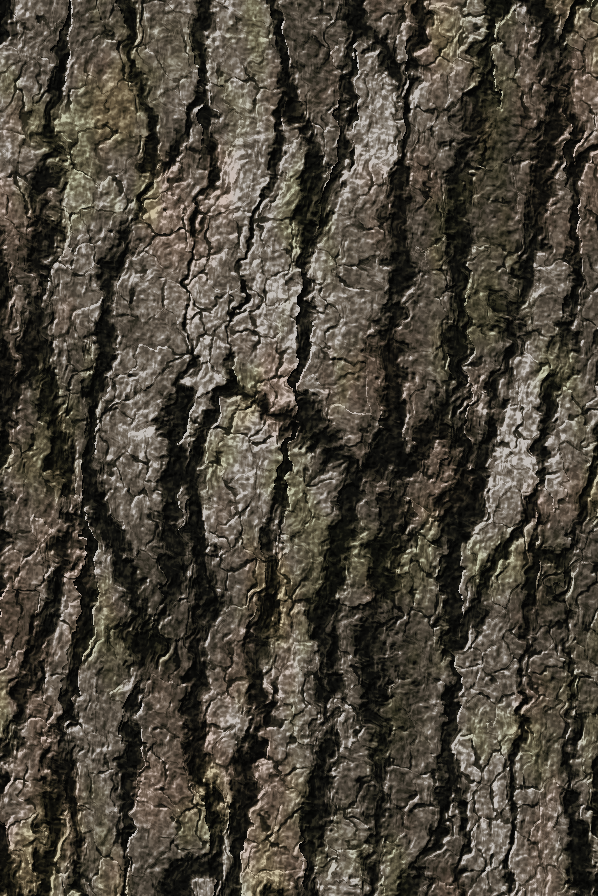
This texture is drawn by a WebGL 1 fragment shader. Its source:

```glsl
precision highp float;
// Rugged tree bark: tall leaning ridges parted by dark fissures and split into flaky plates.
// Two warped cell patterns give ridges and plates; fractal noise adds fibres and grit,
// and a slope toward the light at upper left shades the relief.

uniform vec2 u_resolution;

#define RIDGE_SCALE vec2(9.5, 1.45)
#define PLATE_SCALE vec2(23.0, 18.0)
#define LEAN 0.10
#define FISSURE_WIDTH 0.021
#define CRACK_WIDTH 0.0042
#define WARP 0.10
#define JAGGEDNESS 0.036
#define RELIEF 0.85
#define GRAIN 0.50
#define CONTRAST 1.15
#define MID_TONE 0.46
#define TINT 0.5

float hash(vec2 p) {
  return fract(sin(dot(p, vec2(127.1, 311.7))) * 43758.545);
}

vec2 hash2(vec2 p) {
  return vec2(hash(p), hash(p + 57.3));
}

float noise(vec2 p) {
  vec2 i = floor(p), f = fract(p);
  f = f * f * (3.0 - 2.0 * f);
  return mix(mix(hash(i), hash(i + vec2(1.0, 0.0)), f.x),
             mix(hash(i + vec2(0.0, 1.0)), hash(i + 1.0), f.x), f.y);
}

float fbm(vec2 p) {
  float sum = 0.0, amp = 0.53;
  for (int i = 0; i < 4; i++) {
    sum += amp * noise(p);
    p = mat2(1.6, 1.2, -1.2, 1.6) * p + 9.7;
    amp *= 0.5;
  }
  return sum;
}

// Irregular cells: x = distance to the border in canvas units, y = random value of the cell.
vec2 cells(vec2 p, vec2 scale) {
  p *= scale;
  vec2 base = floor(p), nearest = vec2(0.0), second = vec2(0.0), id = base;
  float d1 = 9.0, d2 = 9.0;
  for (int j = -1; j <= 1; j++) {
    for (int i = -1; i <= 1; i++) {
      vec2 cell = base + vec2(float(i), float(j));
      vec2 toPoint = cell + 0.05 + 0.9 * hash2(cell) - p;
      float d = dot(toPoint, toPoint);
      if (d < d1) {
        d2 = d1; second = nearest;
        d1 = d; nearest = toPoint; id = cell;
      } else if (d < d2) {
        d2 = d; second = toPoint;
      }
    }
  }
  float border = 0.5 * (d2 - d1) / length(scale * (second - nearest));
  return vec2(border, hash(id + 3.3));
}

// Bark surface: x = height, y = ridge mask, z = crack mask, w = tone of ridge and plate.
vec4 bark(vec2 p) {
  vec2 q = p - vec2(LEAN * p.y, 0.0);
  q += WARP * (vec2(fbm(p * 4.0), fbm(p * 4.0 + 17.0)) - 0.5);
  vec2 fibreSpace = q;
  q += JAGGEDNESS * (vec2(fbm(p * 36.0), fbm(p * 36.0 + 41.0)) - 0.5);
  float rough = fbm(q * vec2(80.0, 55.0));
  float fibre = fbm(fibreSpace * vec2(48.0, 11.0) + 23.0);

  vec2 ridge = cells(q, RIDGE_SCALE);
  float width = FISSURE_WIDTH * mix(0.2, 1.75, noise(p * vec2(9.0, 3.0) + 5.0));
  float ragged = 1.2 * (rough - 0.5) + 1.3 * (fibre - 0.5);
  float mask = smoothstep(0.15, 1.05, ridge.x / width + ragged);

  vec2 plate = cells(q + 3.0 * ridge.y, PLATE_SCALE);
  float crack = smoothstep(0.0, CRACK_WIDTH, plate.x + 0.012 * (rough - 0.45));
  crack = mix(1.0, crack, smoothstep(0.2, 0.6, noise(p * vec2(24.0, 17.0) + 8.0)));

  float height = mask * (0.45 + 0.35 * plate.y) * mix(0.65, 1.0, crack);
  height += 1.1 * rough + 0.45 * fibre;
  return vec4(height, mask, crack, 0.4 * ridge.y + 0.3 * plate.y + 0.3 * fibre);
}

// Colour ramp from fissure black to weathered pale grey.
vec3 barkColor(float t) {
  vec3 c = mix(vec3(0.02, 0.02, 0.017), vec3(0.06, 0.06, 0.05), smoothstep(0.0, 0.12, t));
  c = mix(c, vec3(0.17, 0.16, 0.12), smoothstep(0.12, 0.31, t));
  c = mix(c, vec3(0.29, 0.26, 0.22), smoothstep(0.31, 0.52, t));
  c = mix(c, vec3(0.42, 0.38, 0.33), smoothstep(0.52, 0.71, t));
  c = mix(c, vec3(0.56, 0.53, 0.49), smoothstep(0.71, 0.86, t));
  return mix(c, vec3(0.77, 0.75, 0.73), smoothstep(0.86, 1.0, t));
}

void main() {
  vec2 p = gl_FragCoord.xy / u_resolution.x;
  vec4 surface = bark(p);
  float slope = surface.x - bark(p + vec2(-0.0020, 0.0030)).x;

  // Brightness from depth, plate tone, light and fine grain
  vec2 turned = mat2(0.8, 0.6, -0.6, 0.8) * p;
  float grain = 0.6 * noise(turned * 150.0) + 0.4 * noise(p * 260.0) - 0.5;
  float weather = fbm(p * vec2(8.0, 4.0) + 30.0) - 0.5;
  float tone = mix(0.19, 0.62, surface.y);
  tone += surface.y * (0.40 * (surface.w - 0.5) + 0.50 * weather);
  tone += RELIEF * clamp(slope, -0.6, 0.6) * mix(0.6, 1.0, surface.y);
  tone += GRAIN * grain * mix(0.6, 1.0, surface.y);
  tone = MID_TONE + CONTRAST * (tone - MID_TONE);
  tone *= mix(0.35, 1.0, surface.z);
  vec3 color = barkColor(clamp(tone, 0.0, 1.0));

  // Faint patches of green moss and russet wood
  float moss = smoothstep(0.48, 0.72, fbm(p * vec2(12.0, 7.0) + 71.0));
  float russet = smoothstep(0.48, 0.72, fbm(p * vec2(11.0, 6.0) + 113.0));
  color *= mix(vec3(1.0), vec3(0.97, 1.03, 0.78), TINT * moss);
  color *= mix(vec3(1.0), vec3(1.10, 0.96, 0.90), TINT * russet);
  gl_FragColor = vec4(color, 1.0);
}
```
